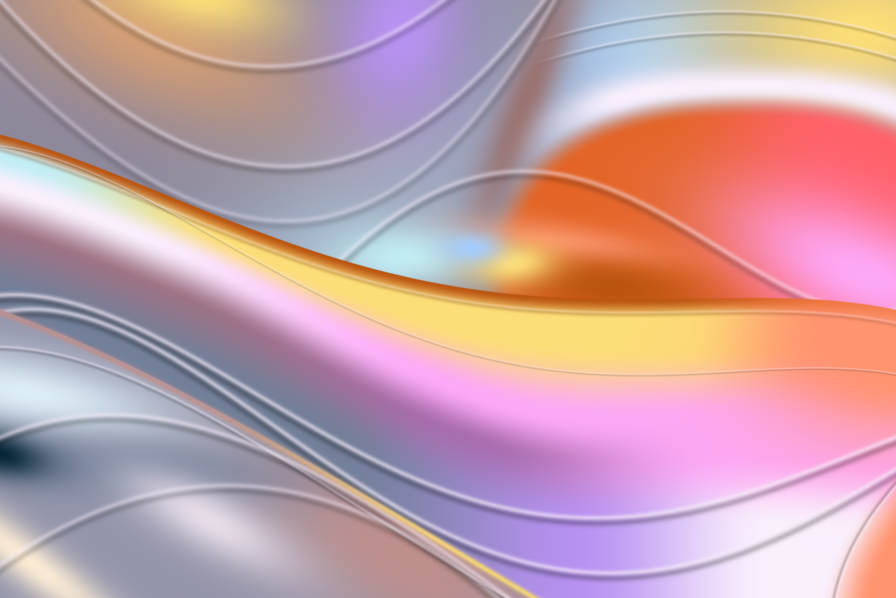
Write a Shadertoy shader that draws this background.

```glsl
// Flowing iridescent satin: a soft backdrop with a glowing dome, a broad ribbon
// shaded by depth below its rim, and a pearly fold at the lower left.
// Folds are quartic waves, colours are Gaussian glows, ridges are embossed.

const float ASPECT = 1.5, KNOT_STEP = .375;
const float FINE = .0022, BROAD = .0045; // ridge widths
const vec2 DOME_CENTER = vec2(1.25, .492), DOME_RADII = vec2(.42, .332);
const float DOME_POWER = 2.5;

const vec3 GREY = vec3(.55, .53, .61), STEEL = vec3(.45, .5, .6),
  MIST = vec3(.62, .67, .76), TEAL = vec3(.02, .15, .22),
  SKY = vec3(.65, .8, .99), ICE = vec3(.76, .93, .96),
  PEARL = vec3(.98, .94, .99), LILAC = vec3(.72, .57, .95),
  PINK = vec3(.99, .66, .97), MAUVE = vec3(.62, .45, .52),
  PLUM = vec3(.66, .42, .68), TAN = vec3(.82, .61, .46),
  ROSE = vec3(.75, .56, .55), YELLOW = vec3(.99, .87, .47),
  SALMON = vec3(1, .58, .44), CORAL = vec3(1, .38, .41),
  ORANGE = vec3(.89, .39, .14), AMBER = vec3(.73, .33, .06);

// Height above a quartic through five evenly spaced heights
float wave(vec2 p, float a, float b, float c, float d, float e) {
  float t = p.x / KNOT_STEP;
  float k2 = c - 2. * b + a, k3 = d - 3. * c + 3. * b - a;
  float k4 = a - 4. * b + 6. * c - 4. * d + e;
  float curl = k2 + (t - 2.) / 3. * (k3 + (t - 3.) / 4. * k4);
  return p.y - a - t * (b - a + (t - 1.) / 2. * curl);
}

vec3 blend(vec3 a, vec3 b, float from, float to, float x) {
  return mix(a, b, smoothstep(from, to, x));
}

// Tilted Gaussian patch; spot holds center and size
void glow(inout vec3 col, vec2 p, vec4 spot, float tilt, vec3 tint) {
  float s = sin(tilt), c = cos(tilt);
  vec2 q = mat2(c, -s, s, c) * (p - spot.xy) / spot.zw;
  col = mix(col, tint, exp(-dot(q, q)));
}

// Bright line with a shadow beneath, along the zero set of a field
void ridge(inout vec3 col, float field, float width, float strength) {
  float px = 1. / iResolution.y, w = max(width, .8 * px);
  float d = field * px / max(length(vec2(dFdx(field), dFdy(field))), 1e-6) / w;
  col = mix(col, PEARL, strength * exp(-d * d));
  col *= 1. - .4 * strength * exp(-.6 * (d + 1.9) * (d + 1.9));
}

vec3 backdrop(vec2 p) {
  vec3 col = GREY;
  glow(col, p, vec4(.62, .66, .36, .14), .4, MIST);
  glow(col, p, vec4(.25, .94, .3, .12), -.4, TAN);
  glow(col, p, vec4(.33, 1.01, .15, .06), -.2, YELLOW);
  glow(col, p, vec4(.67, .95, .11, .16), -.2, LILAC);
  glow(col, p, vec4(1.08, .91, .19, .16), .3, SKY);
  glow(col, p, vec4(1.45, .95, .29, .15), 0., YELLOW);
  glow(col, p, vec4(.88, .83, .04, .26), -.35, ROSE * .8);
  // Dome with a white halo
  vec2 q = pow(abs(p - DOME_CENTER) / DOME_RADII, vec2(DOME_POWER));
  float r = pow(q.x + q.y, 1. / DOME_POWER);
  float halo = exp(-pow(abs(r - 1.1) / .1, 2.));
  col = mix(col, PEARL, halo * smoothstep(.83, 1.05, p.x));
  vec3 dome = blend(ORANGE, CORAL, 1.1, 1.4, p.x);
  glow(dome, p, vec4(1.45, .54, .25, .1), -.4, PINK);
  col = blend(dome, col, .93, 1.07, r);
  // Hollow between dome and ribbon
  glow(col, p, vec4(.68, .57, .15, .06), 0., ICE);
  glow(col, p, vec4(.97, .59, .15, .03), -.15, SALMON);
  glow(col, p, vec4(1.02, .52, .16, .05), -.1, AMBER);
  glow(col, p, vec4(.86, .56, .07, .035), .1, YELLOW);
  glow(col, p, vec4(.79, .585, .05, .025), 0., SKY);
  // Embossed ridges
  ridge(col, wave(p, 1.15, .896, 1.006, 1.48, 2.32), BROAD, .4);
  ridge(col, wave(p, 1., .736, .828, 1.371, 2.46), BROAD, .4);
  ridge(col, wave(p, .902, .646, .756, 1.452, 2.954), BROAD, .3);
  ridge(col, wave(p, .074, .354, .688, .633, .482), BROAD, .42);
  float arch = wave(p, .23, .623, .871, .977, .938);
  float fade = .4 * smoothstep(.88, 1., p.x);
  ridge(col, arch, FINE, fade);
  ridge(col, arch + .035, FINE, fade);
  return col;
}

vec3 ribbon(vec2 p, float depth) {
  // Colours along the ribbon, then across its depth
  vec3 rim = blend(AMBER, ORANGE, 1.1, 1.4, p.x);
  vec3 gold = blend(ICE, YELLOW, .05, .38, p.x);
  gold = blend(gold, SALMON, 1.15, 1.4, p.x);
  vec3 crest = blend(PEARL, PINK, .2, .75, p.x);
  vec3 shade = blend(MAUVE, PLUM, .3, .8, p.x);
  shade = blend(shade, PINK, .8, 1.2, p.x);
  vec3 base = blend(STEEL, LILAC, .55, 1., p.x);
  base = blend(base, PEARL, .95, 1.3, p.x);
  float peak = mix(.085, .2, smoothstep(.3, 1., p.x));
  vec3 col = blend(rim, gold, 0., .035, depth);
  col = blend(col, crest, peak * .4, peak, depth);
  col = blend(col, shade, peak, peak + .08, depth);
  col = blend(col, base, peak + .06, peak + .18, depth);
  glow(col, p, vec4(1.5, .39, .22, .13), 0., SALMON);
  float bend = p.x - 1.4 - .2 * p.y - 1.8 * p.y * p.y;
  col = blend(col, SALMON, -.03, .06, bend);
  ridge(col, .022 - depth, FINE, .25);
  ridge(col, wave(p, .756, .596, .42, .375, .375), FINE * .6, .3);
  ridge(col, wave(p, .506, .373, .178, .145, .268), BROAD, .6);
  ridge(col, wave(p, .477, .346, .107, .051, .215), BROAD, .6);
  ridge(col, bend, FINE, .5);
  return col;
}

vec3 pearlFold(vec2 p) {
  vec3 col = mix(GREY, MIST, .4);
  glow(col, p, vec4(.68, .07, .28, .12), -.5, ROSE);
  glow(col, p, vec4(.05, .34, .25, .065), -.2, mix(ICE, PEARL, .5));
  glow(col, p, vec4(.2, .22, .25, .05), -.1, STEEL);
  glow(col, p, vec4(0, .24, .08, .035), -.2, TEAL);
  glow(col, p, vec4(.35, .13, .16, .05), -.5, PEARL * .92);
  glow(col, p, vec4(.05, .06, .24, .04), -.65, mix(PEARL, YELLOW, .3));
  ridge(col, wave(p, .42, .29, .06, -.15, -.35), FINE, .4);
  ridge(col, wave(p, .268, .273, .072, -.21, -.5), BROAD, .5);
  ridge(col, wave(p, .055, .188, .063, -.32, -.965), BROAD, .4);
  return col;
}

void mainImage(out vec4 fragColor, in vec2 fragCoord) {
  vec2 p = fragCoord / iResolution.xy * vec2(ASPECT, 1);
  float px = 1. / iResolution.y;
  float depth = -wave(p, .775, .635, .523, .5, .482);
  float fold = -wave(p, .482, .307, .09, -.13, -.33);
  vec3 col = blend(backdrop(p), ribbon(p, depth), -px, px, depth);
  col = blend(col, pearlFold(p), -px, px, fold);
  // Gilded seam of the fold
  vec3 seam = blend(ROSE, YELLOW, .3, .8, p.x);
  col = mix(col, seam, .85 * exp(-pow(abs(fold - .004) / .006, 2.)));
  fragColor = vec4(clamp(col, 0., 1.), 1);
}
```
